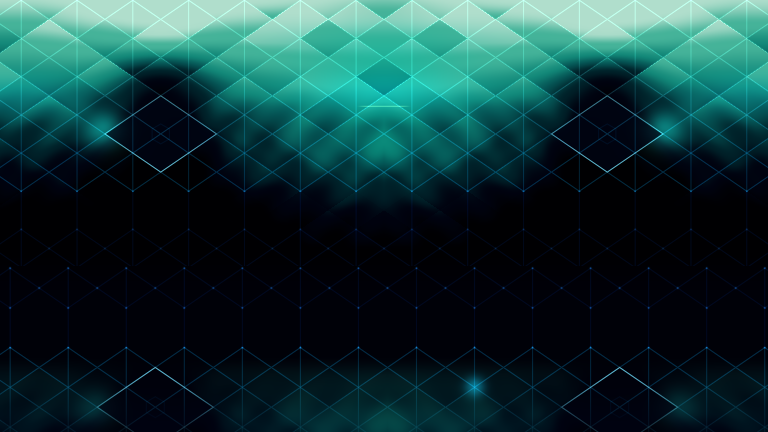
A WebGL 2 fragment shader for this background:

```glsl
#version 300 es
precision highp float;
// Mint-to-night backdrop of translucent rhombic facets under a fine triangular web.
// A colour ramp runs down a warped depth; facets offset that depth. A dimmer,
// slightly larger copy of the same scene rises from the lower edge.
uniform vec2 u_resolution;
out vec4 outColor;

const vec2 CELL = vec2(0.1292, 0.0884); // spacing of the web, in canvas heights
const float MID = 0.31;                 // depth of the row of large rhombi

float hash(vec2 p) {
  return fract(sin(dot(p, vec2(41.3, 289.1))) * 4375.5);
}

float stroke(float d) {
  float soft = 0.8 / u_resolution.y;
  return 1.0 - smoothstep(0.0, 0.0007 + soft, abs(d));
}

vec2 lattice(vec2 p) {
  return vec2(p.x, p.y - MID) / CELL;
}

// Signed distance to the pair of dark framed rhombi
float frame(vec2 g) {
  return (abs(abs(g.x) - 4.0) + abs(g.y) - 1.0) / 13.7;
}

vec3 ramp(float d) {
  vec3 c = mix(vec3(0.69, 0.87, 0.80), vec3(0.27, 0.70, 0.60), smoothstep(0.015, 0.10, d));
  c = mix(c, vec3(0.07, 0.53, 0.47), smoothstep(0.11, 0.22, d));
  c = mix(c, vec3(0.02, 0.33, 0.33), smoothstep(0.20, 0.28, d));
  c = mix(c, vec3(0.00, 0.13, 0.16), smoothstep(0.26, 0.34, d));
  c = mix(c, vec3(0.00, 0.01, 0.06), smoothstep(0.33, 0.41, d));
  return mix(c, vec3(0.0, 0.0, 0.008), smoothstep(0.40, 0.48, d));
}

// Coloured facets; p.x is centred, p.y is measured downward
vec3 facets(vec2 p) {
  vec2 g = lattice(p);
  float r = abs(g.x);
  vec2 diag = vec2(g.y + r, g.y - r);
  vec2 large = (diag + 1.0) * 0.5;
  float centre = exp(-r * r / 2.2);
  float gap = exp(-(r - 4.0) * (r - 4.0) / 0.9);
  float side = smoothstep(4.8, 6.5, r);

  // Dark valleys beside a tall bright centre, with a wide dim skirt
  float d = p.y + gap * (0.2 * smoothstep(0.07, 0.2, p.y) - 0.03);
  d += centre * (0.05 - 0.11 * smoothstep(0.0, 0.2, p.y));
  d += 0.03 * side * (1.0 - smoothstep(0.1, 0.2, p.y));
  d -= 0.045 * exp(-pow(r / 2.9, 4.0)) * smoothstep(0.27, 0.36, p.y);
  float vary = smoothstep(0.0, 0.08, p.y) * (1.0 - smoothstep(0.17, 0.3, p.y)) + 0.3;
  d += vary * 0.05 * (hash(floor(large) + 3.0) - 0.5);
  d += vary * 0.065 * (hash(floor(diag) + 7.0) - 0.5);
  d += vary * 0.05 * (fract(large.x) + fract(large.y) - 1.0);

  // Smoky wisps along the lower fringe
  float wisp = sin(r * 4.1 + 2.0 * sin(p.y * 31.0 + r)) + sin(r * 7.3 - p.y * 43.0);
  d += 0.014 * wisp * smoothstep(0.18, 0.3, p.y);
  vec3 c = ramp(max(d, 0.6 * p.y - 0.02 * gap));

  // Saturated heart, cyan light, shaded rhombi and sparks at their outer corners
  c.r *= 1.0 - 0.5 * centre * smoothstep(0.02, 0.14, p.y);
  float band = exp(-pow((p.y - 0.215) / 0.045, 2.0));
  c += vec3(0.0, 0.12, 0.15) * band * (centre + 0.6 * side);
  float inside = 1.0 - smoothstep(-0.004, 0.002, frame(g));
  c = mix(c, vec3(0.0, 0.015, 0.07), 0.85 * inside);
  vec2 spark = (g - vec2(sign(g.x) * 5.02, -0.12)) * vec2(1.0, 0.8);
  c += vec3(0.04, 0.38, 0.34) * exp(-7.0 * dot(spark, spark)) * (1.0 - 0.7 * inside);
  return c;
}

// Web strokes; flow is +1 when it thins downward, -1 when it thins upward
vec3 web(vec2 p, float flow) {
  vec2 g = lattice(p);
  float y = g.y * flow;
  vec2 diag = vec2(g.y + g.x, g.y - g.x);
  vec2 off = diag - round(diag);
  float zig = abs(g.x - round(g.x)) + 0.03;
  float dense = step(y, 1.0 + zig);
  float row = step(abs(y - 3.0), zig);
  float slanted = max(stroke(off.x / 13.7), stroke(off.y / 13.7));
  float upright = stroke((fract(g.x) - 0.5) * CELL.x);
  float fade = 1.0 - smoothstep(-2.5, 1.0, y);
  vec3 lit = mix(vec3(0.01, 0.16, 0.23), vec3(0.07, 0.15, 0.14), fade);
  vec3 faint = vec3(0.0, 0.03, 0.09);
  vec3 c = slanted * (dense * lit + row * faint);
  c += upright * mix(faint * step(y, 3.5), lit * 0.8, dense);

  // Points of light on the outer joints
  vec2 joint = 0.5 * vec2(off.x - off.y, off.x + off.y) * CELL;
  float outer = step(1.3, y) * step(y, 3.45 - 0.15 * flow);
  outer *= max(step(0.28, zig), step(abs(y - 3.0), 0.2));
  c += vec3(0.06, 0.24, 0.4) * outer * (0.75 - 0.25 * flow) * exp(-dot(joint, joint) / 0.000005);

  // Bright frames with a small hexagon at their hearts
  float glint = 0.3 + 0.3 * smoothstep(-0.5, 1.0, g.y * flow);
  c += vec3(0.55, 0.85, 0.85) * glint * stroke(frame(g));
  vec2 h = abs(vec2(abs(g.x) - 4.0, g.y) * CELL);
  c += vec3(0.0, 0.04, 0.07) * stroke(max(h.x, 0.5 * h.x + 0.866 * h.y) - 0.02);
  return c;
}

void main() {
  vec2 p = (gl_FragCoord.xy - vec2(0.5 * u_resolution.x, 0.0)) / u_resolution.y;
  p.y = 1.0 - p.y;
  vec2 q = vec2(p.x - 0.008, p.y - 0.851) / 1.04 + vec2(0.0, 0.222);

  vec3 color = facets(p);
  color += vec3(0.0, 0.002, 0.022) * smoothstep(0.58, 0.68, p.y);
  color += facets(q) * smoothstep(0.82, 0.9, p.y) * mix(0.2, 0.55, smoothstep(0.88, 1.0, p.y));
  color += p.y < 0.6165 ? web(p, 1.0) : web(q, -1.0) * mix(1.0, 0.4, smoothstep(0.86, 1.0, p.y));

  // Short central dash and one cyan flare low on the right
  color += vec3(0.2, 0.2, 0.1) * stroke(p.y - 0.246) * (1.0 - smoothstep(0.04, 0.065, abs(p.x)));
  vec2 flare = p - vec2(0.21, 0.895);
  color += vec3(0.03, 0.35, 0.42) * exp(-dot(flare, flare) / 0.0005);
  outColor = vec4(clamp(color, 0.0, 1.0), 1.0);
}
```
